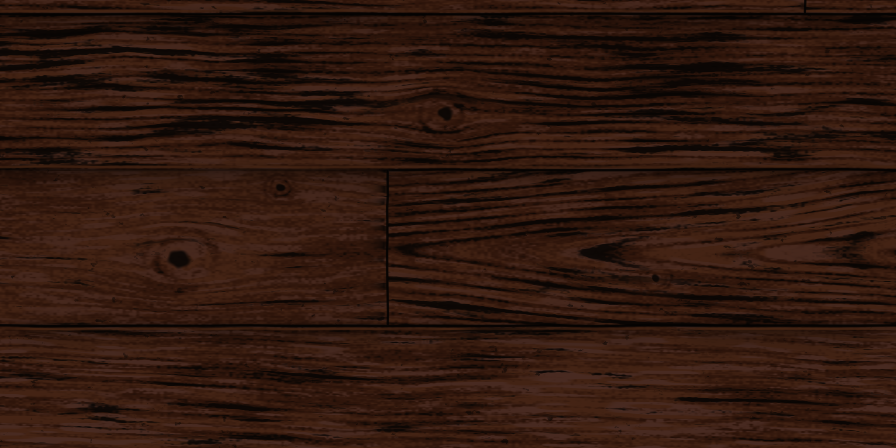
Write a Shadertoy shader that draws this texture.

```glsl
// Dark stained floorboards: three seams and staggered butt joints split the canvas.
// Each board gets stretched noise grain, bent around knots or into nested arches,
// then black weathering streaks, seam shadows and lit board edges.

float hash(vec2 p) {
    vec3 q = fract(p.xyx * 0.1031);
    q += dot(q, q.yzx + 33.33);
    return fract((q.x + q.y) * q.z);
}

float noise(vec2 p) {
    vec2 i = floor(p), f = fract(p);
    f = f * f * (3.0 - 2.0 * f);
    return mix(mix(hash(i), hash(i + vec2(1, 0)), f.x),
               mix(hash(i + vec2(0, 1)), hash(i + vec2(1, 1)), f.x), f.y);
}

float fbm(vec2 p) {
    float sum = 0.0, amp = 0.5;
    for (int i = 0; i < 4; i++) {
        sum += amp * noise(p);
        p = p * 2.03 + 17.3;
        amp *= 0.5;
    }
    return sum;
}

// Soft elliptical mask
float blob(vec2 p, vec2 center, vec2 radius) {
    vec2 d = (p - center) / radius;
    return exp(-dot(d, d));
}

void mainImage(out vec4 fragColor, in vec2 fragCoord) {
    vec2 p = fragCoord / iResolution.y;
    float px = 1.0 / iResolution.y;

    // Board layout
    float across = (p.y - 0.273) / 0.348;
    float row = floor(across);
    float seam = floor(across + 0.5);
    float seamDist = (across - seam) * 0.348 + 0.002 * (noise(vec2(p.x * 9.0, seam)) - 0.5);
    float jointX = row == 0.0 ? 0.865 : row == 2.0 ? 1.797 : 9.0;
    float jointDist = p.x - jointX + 0.002 * (noise(vec2(p.y * 30.0, 3.0)) - 0.5);
    float rightSide = step(jointX, p.x);
    float board = row * 2.0 + rightSide;
    float smoothBoard = row == 0.0 ? 1.0 - rightSide : 0.0;
    float archBoard = row == 0.0 ? rightSide : 0.0;
    float lowBoard = row < 0.0 ? 1.0 : 0.0;
    vec2 offset = vec2(board * 13.7 + 40.0, board * 5.3 + 30.0);

    // Grain coordinate, spread around the knots (x, y, radius)
    float v = p.y + 0.045 * (fbm(p * vec2(1.8, 5.0) + offset) - 0.47);
    v += lowBoard * 0.03 * p.x;
    vec3 knots[4] = vec3[4](vec3(0.995, 0.747, 0.020), vec3(0.400, 0.422, 0.027),
                            vec3(1.464, 0.380, 0.012), vec3(0.625, 0.580, 0.012));
    float core = 0.0, rings = 0.0, halo = 0.0;
    for (int i = 0; i < 4; i++) {
        float size = knots[i].z;
        vec2 d = p - knots[i].xy;
        d += 0.4 * size * (vec2(noise(p * 60.0), noise(p * 60.0 + 9.0)) - 0.5);
        float r = length(d * vec2(0.85, 1.0)) / size;
        float near = exp(-dot(d * vec2(0.6, 1.0), d * vec2(0.6, 1.0)) / (9.0 * size * size));
        v -= 0.8 * d.y * near;
        core = max(core, 1.0 - smoothstep(0.45, 0.9, r));
        halo = max(halo, near);
        rings = max(rings, exp(-pow((r - 1.6) * 3.0, 2.0)) * noise(p * 50.0 + 4.0));
        rings = max(rings, 0.7 * exp(-pow((r - 2.5) * 3.0, 2.0)) * noise(p * 35.0));
    }

    // Nested arches opening to the right
    float rise = p.y - 0.44 + 0.03 * (noise(p * vec2(3.0, 7.0)) - 0.5);
    float arch = sqrt(rise * rise + 0.0005) - 0.075 * p.x + 0.012 * fbm(p * vec2(4.0, 18.0));
    v = mix(v, arch + 0.6, archBoard);

    // Growth lines, fibres and fine speckle
    float wobble = 5.0 * fbm(vec2(p.x * 2.5, v * 16.0) + offset);
    float line = pow(0.5 + 0.5 * sin(v * 300.0 + wobble), 3.0);
    line *= 0.4 + 1.1 * noise(vec2(p.x * 6.0, v * 40.0) + offset);
    float fibre = fbm(vec2(p.x * 5.0, v * 110.0) + offset);
    float speckle = noise(vec2(p.x * 130.0, p.y * 250.0));
    float cloud = fbm(p * vec2(2.5, 7.0) + offset + 60.0);
    float lineGain = 0.42 - 0.30 * smoothBoard - 0.26 * lowBoard + 0.06 * archBoard;
    float fibreGain = 1.0 - 0.55 * smoothBoard + 0.25 * lowBoard;
    float tone = 0.76 - 0.02 * smoothBoard - lineGain * line + fibreGain * (fibre - 0.47)
               + 0.36 * (speckle - 0.5) + 0.85 * (cloud - 0.47) - 0.5 * rings;

    // Stain colours, with pinkish pale fibres
    vec3 col = mix(vec3(0.045, 0.025, 0.015), vec3(0.18, 0.08, 0.04), smoothstep(0.05, 0.5, tone));
    col = mix(col, vec3(0.265, 0.138, 0.078), smoothstep(0.45, 1.0, tone));
    float pale = smoothstep(0.5, 0.75, noise(vec2(p.x * 14.0, v * 150.0) + offset));
    pale *= smoothstep(0.4, 0.8, tone) * (0.65 + 0.25 * lowBoard);
    col = mix(col, vec3(0.285, 0.168, 0.135), pale);

    // Black weathering, gathered in worn areas and broken up by the grain
    float worn = 0.16 * blob(p, vec2(0.10, 0.83), vec2(0.55, 0.12))
               + 0.09 * blob(p, vec2(0.65, 0.74), vec2(0.40, 0.05))
               + 0.20 * blob(p, vec2(1.65, 0.665), vec2(0.28, 0.018))
               + 0.15 * blob(p, vec2(1.18, 0.345), vec2(0.30, 0.04))
               + 0.08 * blob(p, vec2(1.70, 0.85), vec2(0.35, 0.07))
               + 0.10 * blob(p, vec2(0.65, 0.08), vec2(0.20, 0.02))
               + 0.12 * blob(p, vec2(1.70, 0.11), vec2(0.20, 0.02))
               - 0.12 * smoothBoard - 0.04 * lowBoard;
    float streak = fbm(vec2(p.x * 6.0, v * 75.0) + offset + 80.0);
    streak += 0.14 * (speckle - 0.5) + 0.08 * (line - 0.3);
    float black = smoothstep(0.57, 0.75, streak + worn);
    float ragged = exp(-abs(jointDist + 0.008) / 0.016) * smoothstep(0.45, 0.75, noise(p * vec2(25.0, 110.0)));
    float pits = smoothstep(0.72, 0.8, fbm(p * vec2(40.0, 60.0)));
    black = max(black, max(0.9 * ragged * (1.0 - rightSide), 0.6 * pits));
    black *= 1.0 - 0.6 * halo;
    col = mix(col, vec3(0.03, 0.018, 0.012), 0.9 * max(black, core));

    // Seams and butt joints: shadow, lit edge, dark gap
    float grime = 0.4 + 0.8 * noise(vec2(p.x * 12.0, seam * 7.0));
    float below = seamDist < 0.0 ? 0.024 : 0.008;
    col *= 1.0 - 0.45 * grime * exp(-abs(seamDist) / below);
    float litSide = seam == 0.0 ? -0.007 : 0.007;
    float lit = 1.0 - smoothstep(0.001, 0.002 + px, abs(seamDist - litSide));
    col = mix(col, vec3(0.27, 0.14, 0.07), 0.8 * lit * grime);
    float gapDepth = seam == 1.0 ? mix(0.3, 0.9, smoothstep(0.84, 0.88, p.x)) : 0.92;
    float gap = gapDepth * (1.0 - smoothstep(0.001, 0.002 + px, abs(seamDist)));
    float joint = 1.0 - smoothstep(0.001, 0.002 + px, abs(jointDist));
    col = mix(col, vec3(0.012, 0.008, 0.006), max(gap, 0.9 * joint));

    fragColor = vec4(col, 1.0);
}
```
